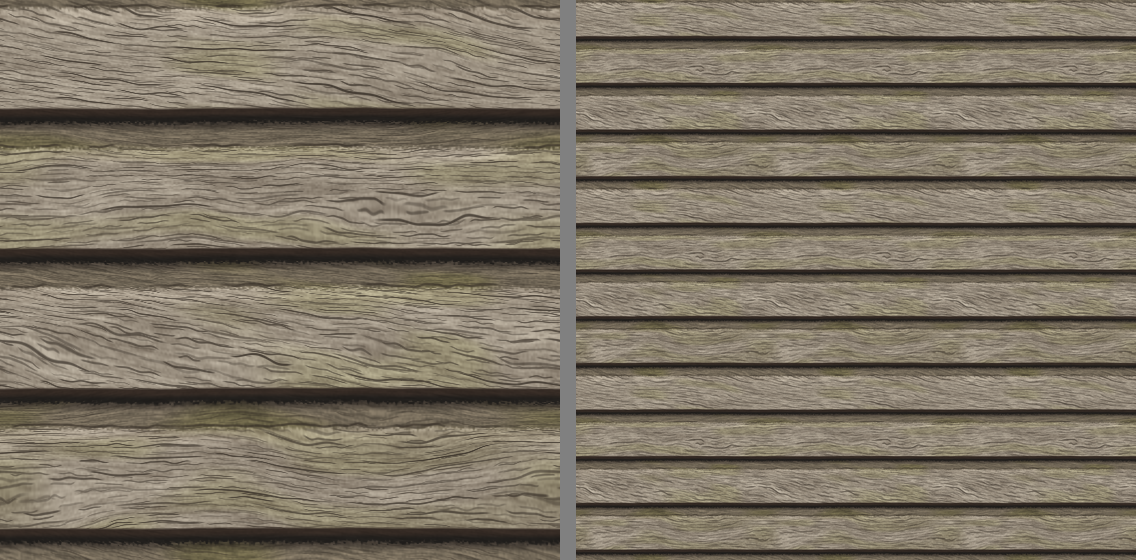
Left, the tile; right, the same tile 3 across and 3 down.
Reproduce this texture procedurally as a three.js fragment shader.

```glsl
// Four weathered grey timber boards with cracked grain, dark grooves and shaded lips.
varying vec2 vUv;

const float BOARDS = 4.0;
const float FIRST_GROOVE = 0.196;   // distance from the top edge
const float GRAIN_BAND = 0.125;     // height over which the grain field wraps
const float GROOVE_END = 0.092;     // board profile, as fractions of one repeat
const float LIP_END = 0.268;

const vec3 PALE = vec3(0.72, 0.68, 0.615);
const vec3 SHADE = vec3(0.47, 0.425, 0.37);
const vec3 LIP = vec3(0.455, 0.415, 0.35);
const vec3 LIP_SHADOW = vec3(0.27, 0.24, 0.21);
const vec3 GROOVE_BROWN = vec3(0.205, 0.165, 0.14);
const vec3 GROOVE_BLACK = vec3(0.13, 0.12, 0.11);
const vec3 CRACK = vec3(0.21, 0.18, 0.15);
const vec3 MOSS = vec3(0.95, 0.97, 0.83);

float hash(vec2 p, float seed) {
  vec3 q = fract((p.xyx + seed * 17.13) * vec3(0.1031, 0.1030, 0.0973));
  q += dot(q, q.yzx + 33.33);
  return fract((q.x + q.y) * q.z);
}

vec2 wrapCell(vec2 cell, vec2 period) {
  return floor(mod(cell + 0.5, period));
}

// Value noise that wraps after a whole number of cells
float noise(vec2 p, vec2 period, float seed) {
  vec2 i = floor(p);
  vec2 f = fract(p);
  f = f * f * (3.0 - 2.0 * f);
  float a = hash(wrapCell(i, period), seed);
  float b = hash(wrapCell(i + vec2(1.0, 0.0), period), seed);
  float c = hash(wrapCell(i + vec2(0.0, 1.0), period), seed);
  float d = hash(wrapCell(i + vec2(1.0, 1.0), period), seed);
  return mix(mix(a, b, f.x), mix(c, d, f.x), f.y);
}

float wrapNoise(vec2 p, vec2 cells, float seed) {
  return noise(p * cells, cells, seed);
}

// Tapered, wavering splits, one in each cell of staggered lanes
float cracks(vec2 p, vec2 cells, float width, float seed) {
  vec2 q = p * cells;
  float lane = wrapCell(floor(q), cells).y;
  q.x += cells.x * hash(vec2(lane, 3.0), seed);
  vec2 id = wrapCell(floor(q), cells);
  float size = mix(0.45, 1.0, hash(id, seed + 1.0));
  float taper = max(0.0, 1.0 - abs(fract(q.x) - 0.5) * 2.0 / size);
  vec2 waver = vec2(cells.x * 6.0, cells.y);
  float center = 0.5 + 0.3 * (hash(id, seed + 2.0) - 0.5)
    + 0.3 * (noise(vec2(p.x * waver.x, lane), waver, seed + 3.0) - 0.5);
  float dist = abs(fract(q.y) - center) * GRAIN_BAND / cells.y;
  float halfWidth = width * sqrt(taper);
  float line = 1.0 - smoothstep(halfWidth * 0.3, halfWidth + 0.0011, dist);
  return line * smoothstep(0.0, 0.25, taper) * mix(0.35, 1.0, hash(id, seed + 4.0));
}

// Grain coordinates: x along the board, y across the slanting, flowing fibres
vec2 grainCoords(float x, float across, float row) {
  float slant = step(0.25, hash(vec2(row, 5.0), 2.0));
  float flow = noise(vec2(x * 3.0, across * 2.0), vec2(3.0, 64.0), row + 20.0) - 0.5;
  float ripple = noise(vec2(x * 9.0, across * 5.0), vec2(9.0, 64.0), row + 30.0) - 0.5;
  float y = across / BOARDS + 0.065 * flow + 0.012 * ripple;
  return vec2(x, y / GRAIN_BAND - slant * x);
}

void main() {
  // Board index and position down the repeat
  float x = vUv.x;
  float edgeWave = noise(vec2(x * 14.0, 0.0), vec2(14.0, 1.0), 7.0) - 0.5;
  float t = (1.0 - vUv.y - FIRST_GROOVE) * BOARDS + 0.012 * edgeWave;
  float row = mod(floor(t) + 0.5, BOARDS) - 0.5;
  float f = fract(t);
  float seed = row * 11.0 + 40.0;
  vec2 g = grainCoords(x, f, row);

  // Fibres, speckle and broad weathering
  float fibre = wrapNoise(g, vec2(18.0, 34.0), seed);
  float fine = wrapNoise(g, vec2(60.0, 48.0), seed + 1.0);
  float speck = wrapNoise(g, vec2(260.0, 40.0), seed + 2.0);
  float patches = wrapNoise(g, vec2(7.0, 4.0), seed + 3.0);
  float moss = smoothstep(0.45, 0.9, wrapNoise(g, vec2(5.0, 3.0), seed + 4.0));
  float texture = 0.4 * fibre + 0.35 * fine + 0.25 * speck;

  // Board face above the shaded lip
  float rowTone = 0.1 * (hash(vec2(row, 1.0), 9.0) - 0.5);
  float tone = 0.57 + 1.1 * (texture - 0.5) + 0.4 * (patches - 0.5) + rowTone;
  vec3 face = mix(SHADE, PALE, clamp(tone, 0.0, 1.1));
  face *= 1.0 + 0.07 * (1.0 - smoothstep(0.02, 0.09, abs(f - 0.32)));
  vec3 lip = mix(LIP_SHADOW, LIP, smoothstep(GROOVE_END, 0.17, f));
  lip *= 0.68 + 0.64 * texture;
  float onFace = smoothstep(LIP_END - 0.015, LIP_END + 0.03, f + 0.03 * (speck - 0.5));
  vec3 color = mix(lip, face, onFace);
  color *= mix(vec3(1.0), MOSS, moss * mix(1.0, 0.6, onFace));

  // Three sizes of split along the grain
  float split = 0.0;
  for (int i = 0; i < 3; i++) {
    float k = float(i);
    vec2 cells = vec2(4.0 + 4.0 * k, 5.0 + 4.0 * k);
    split = max(split, cracks(g, cells, 0.0016 - 0.0004 * k, seed + 5.0 + 6.0 * k) * (1.0 - 0.15 * k));
  }
  color = mix(color, CRACK, split * mix(0.45, 0.85, onFace));

  // Broken seam where lip meets face
  float gaps = smoothstep(0.35, 0.65, noise(vec2(x * 22.0, row), vec2(22.0, 4.0), 13.0));
  float seamY = LIP_END - 0.012 + 0.02 * (noise(vec2(x * 50.0, row), vec2(50.0, 4.0), 14.0) - 0.5);
  float seam = 1.0 - smoothstep(0.002, 0.014, abs(f - seamY));
  color = mix(color, CRACK, 0.65 * seam * gaps);

  // Groove and the rounded board edge above it
  vec3 groove = mix(GROOVE_BROWN, GROOVE_BLACK, smoothstep(0.02, 0.065, f)) * (0.85 + 0.3 * texture);
  float lit = smoothstep(GROOVE_END - 0.014, GROOVE_END + 0.016, f + 0.03 * (speck - 0.5));
  color = mix(groove, color, lit);
  color = mix(color, GROOVE_BROWN, smoothstep(0.978, 1.0, f));
  gl_FragColor = vec4(color, 1.0);
}
```
